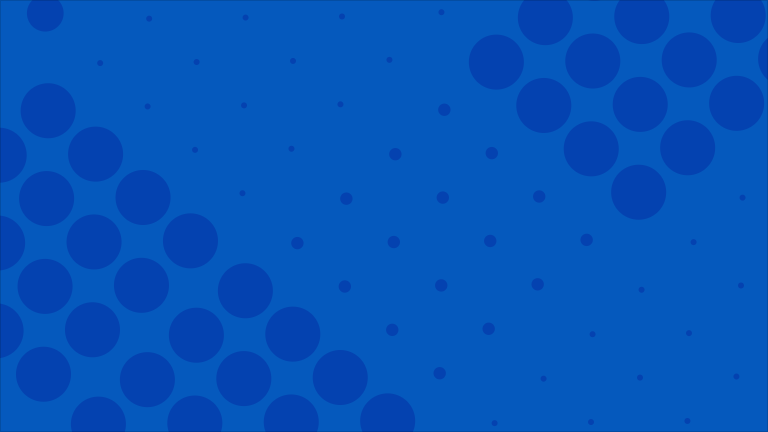
Reproduce this background procedurally as a Shadertoy shader.

```glsl
// Flat blue backdrop with tilted blocks of 4 x 4 dots, each block with its own dot size.
// Two nested skewed lattices are inverted: the outer finds the block, the inner the dot.
// One circle distance per pixel then gives the smooth dot edge.

// Colours
const vec3 FIELD_BLUE = vec3(0.02, 0.35, 0.74);
const vec3 DOT_BLUE = vec3(0.015, 0.26, 0.69);
const float RIM_SHADE = 0.15;
const float RIM_WIDTH = 0.0022;

// Lattices, in canvas heights from the centre: columns are the
// steps down-right and down-left
const vec2 BLOCK_CENTRE = vec2(0.1343, -0.0590);
const mat2 BLOCK_STEP = mat2(0.4565, -0.4167, -0.4606, -0.4190);
const mat2 DOT_STEP = mat2(0.1098, -0.1004, -0.1134, -0.1029);
const float LAST_DOT = 1.5; // outermost dot index, counted from the block centre

// Dot radii, in canvas heights
const float TINY = 0.0069;
const float SMALL = 0.0143;
const float MEDIUM = 0.0425;
const float LARGE = 0.0637;

// Dot size of a block: small in the middle, large across the falling-left diagonal
float blockRadius(ivec2 block) {
    if (block == ivec2(0, 0)) return SMALL;
    if (block == ivec2(-2, 0)) return MEDIUM;
    bool upperRight = block == ivec2(0, -1);
    bool lowerLeft = block.y == 1 && block.x > -2;
    return upperRight || lowerLeft ? LARGE : TINY;
}

// Signed distance to the nearest dot
float dotDistance(vec2 p) {
    vec2 block = floor(inverse(BLOCK_STEP) * (p - BLOCK_CENTRE) + 0.5);
    vec2 local = p - BLOCK_CENTRE - BLOCK_STEP * block;
    vec2 cell = floor(inverse(DOT_STEP) * local) + 0.5;
    cell = clamp(cell, -LAST_DOT, LAST_DOT);
    return length(local - DOT_STEP * cell) - blockRadius(ivec2(block));
}

void mainImage(out vec4 fragColor, in vec2 fragCoord) {
    float pixel = 1.0 / iResolution.y;
    vec2 p = (fragCoord - 0.5 * iResolution.xy) * pixel;

    // Dots over the flat field
    float coverage = clamp(0.5 - dotDistance(p) / pixel, 0.0, 1.0);
    vec3 colour = mix(FIELD_BLUE, DOT_BLUE, coverage);

    // Thin darker rim along the canvas edge
    vec2 inset = 0.5 * iResolution.xy * pixel - abs(p);
    float rim = clamp((RIM_WIDTH - min(inset.x, inset.y)) / pixel + 0.5, 0.0, 1.0);
    colour *= 1.0 - RIM_SHADE * rim;

    fragColor = vec4(colour, 1.0);
}
```
